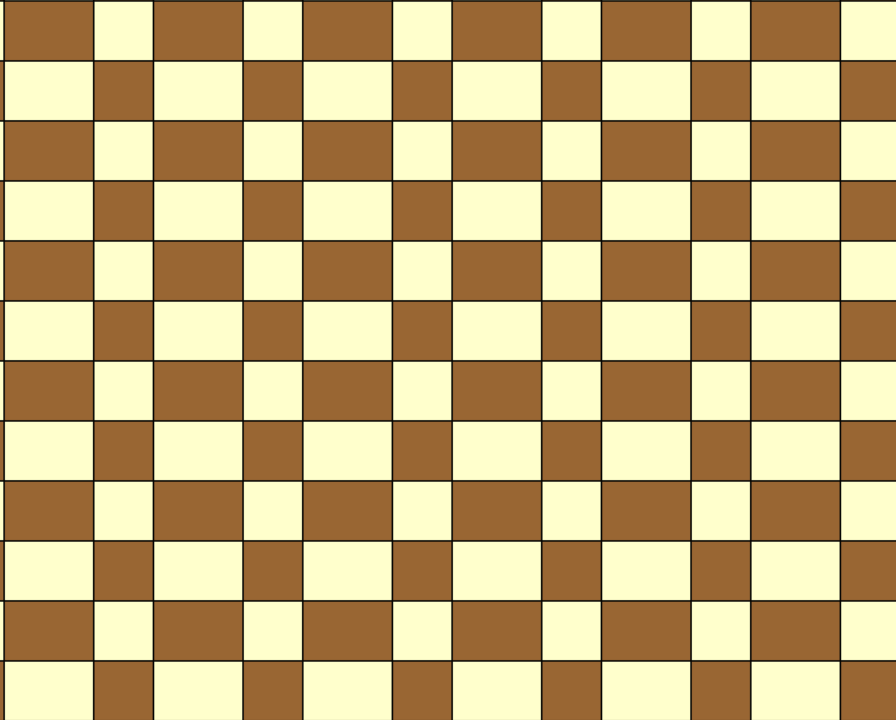
A WebGL 1 fragment shader for this pattern:

```glsl
precision highp float;
// Two-tone checker of alternating wide and narrow columns with thin dark rules.
// Each axis is a periodic band; its signed edge distance gives both the
// checker parity and the ruled lines. Whole repeats make it tile.

uniform vec2 u_resolution;

#define REPEATS vec2(6.0, 6.0)         // band pairs across and down
#define BAND_SHARE vec2(0.6, 0.5)      // first band's part of each period
#define OFFSET vec2(0.0046, 0.0013)    // shift from the left and top edges
#define LINE_WIDTH 0.0022              // in canvas heights
#define SOFTNESS 0.85                  // line edge blur, in pixels
#define CREAM vec3(1.0, 1.0, 0.8)
#define BROWN vec3(0.6, 0.4, 0.2)
#define INK vec3(0.01, 0.01, 0.005)

// Signed distance to the band edges in periods, positive inside the band.
vec2 bandDistance(vec2 p) {
  vec2 halfBand = 0.5 * BAND_SHARE;
  return halfBand - abs(fract(p - halfBand + 0.5) - 0.5);
}

void main() {
  float pixel = 1.0 / u_resolution.y;
  vec2 canvas = vec2(u_resolution.x / u_resolution.y, 1.0);

  // Measure from the top left corner
  vec2 uv = gl_FragCoord.xy / u_resolution;
  uv.y = 1.0 - uv.y;
  vec2 edge = bandDistance((uv - OFFSET) * REPEATS) * canvas / REPEATS;

  // Checker fill: brown where both bands agree
  vec2 inside = clamp(edge / pixel + 0.5, 0.0, 1.0);
  float brown = mix(1.0 - inside.y, inside.y, inside.x);
  vec3 color = mix(CREAM, BROWN, brown);

  // Ruled lines along every cell border
  float blur = SOFTNESS * pixel;
  float halfLine = 0.5 * LINE_WIDTH;
  vec2 gap = smoothstep(vec2(halfLine - blur), vec2(halfLine + blur), abs(edge));
  color = mix(INK, color, gap.x * gap.y);

  gl_FragColor = vec4(color, 1.0);
}
```
